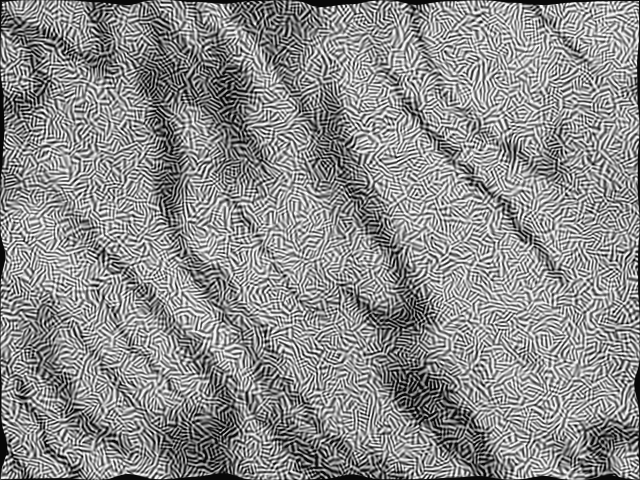
A WebGL 1 fragment shader for this texture:

```glsl
precision highp float;
// Fine grey fleck grain crossed by dark diagonal streaks, with a ragged black rim.
uniform vec2 u_resolution;

const float TAU = 6.28318;
const vec2 STREAK_DIR = vec2(0.64, -0.768);
const vec3 INK = vec3(0.03);
const vec3 PAPER = vec3(0.97);

vec2 hash2(vec2 p) {
  vec3 q = fract(p.xyx * vec3(0.1031, 0.1030, 0.0973));
  q += dot(q, q.yzx + 33.33);
  return fract((q.xx + q.yz) * q.zy);
}

float valueNoise(vec2 p) {
  vec2 cell = floor(p);
  vec2 f = fract(p);
  f = f * f * (3.0 - 2.0 * f);
  float low = mix(hash2(cell).x, hash2(cell + vec2(1.0, 0.0)).x, f.x);
  float high = mix(hash2(cell + vec2(0.0, 1.0)).x, hash2(cell + 1.0).x, f.x);
  return mix(low, high, f.y);
}

// Cellular grain: each cell scatters one short striped fleck at a random angle.
float fleckGrain(vec2 p, float falloff) {
  vec2 cell = floor(p);
  float total = 0.0;
  float energy = 0.0;
  for (int y = -1; y <= 1; y++) {
    for (int x = -1; x <= 1; x++) {
      vec2 id = cell + vec2(float(x), float(y));
      vec2 offset = p - id - hash2(id + 17.0);
      vec2 style = hash2(id + 171.0);
      float angle = TAU * style.x;
      float cycles = mix(1.1, 2.2, style.y);
      float phase = TAU * hash2(id + 319.0).x;
      float weight = exp(-falloff * dot(offset, offset));
      float stripe = dot(offset, vec2(cos(angle), sin(angle)));
      total += weight * cos(TAU * cycles * stripe + phase);
      energy += weight * weight;
    }
  }
  return total / sqrt(energy + 0.00001);
}

// Rotates into (across, along) streak axes, bent by layered sines.
vec2 streakSpace(vec2 p, float bend) {
  float along = dot(p, STREAK_DIR);
  float across = dot(p, vec2(-STREAK_DIR.y, STREAK_DIR.x));
  across += bend * (sin(along * 4.6 + 1.0) + 0.5 * sin(along * 11.0 + across * 7.0));
  return vec2(across, along);
}

// Long thin ridges, broken up by a slower mask.
float streakLayer(vec2 s, vec2 frequency, float width, float seed) {
  float n = valueNoise(s * frequency + seed);
  float ridge = 1.0 - smoothstep(0.0, width, abs(n - 0.5));
  float mask = valueNoise(s * vec2(6.0, 3.2) + seed + 41.0);
  return ridge * smoothstep(0.3, 0.62, mask);
}

// Distance from the canvas edge, less a wavy inset.
float rimDistance(vec2 p, vec2 size, float depth) {
  vec2 gap = min(p, size - p);
  float wave = valueNoise(p * 15.0 + 63.0);
  return min(gap.x, gap.y) - depth * wave * wave;
}

void main() {
  vec2 size = vec2(u_resolution.x / u_resolution.y, 1.0);
  vec2 p = gl_FragCoord.xy / u_resolution.y;

  // Dark streaks with crumbled sides
  vec2 s = streakSpace(p, 0.022);
  s.x += 0.024 * (valueNoise(p * 48.0 + 90.0) - 0.5);
  float streak = max(streakLayer(s, vec2(9.0, 1.9), 0.12, 30.0),
                     0.8 * streakLayer(s, vec2(13.0, 2.6), 0.11, 75.0));

  // Broad and patchy tone
  float broad = valueNoise(streakSpace(p, 0.02) * vec2(5.0, 2.5) + 120.0) - 0.5;
  float patchTone = valueNoise(p * 30.0 + 150.0) - 0.5;
  float tone = 0.63 + 0.12 * broad + 0.1 * patchTone - 0.34 * streak;

  // Fine flecks
  float contrast = 0.34 - 0.1 * patchTone;
  float value = tone + contrast * fleckGrain(p * 64.0 + 20.0, 3.0);

  // Black rim
  float rim = rimDistance(p, size, 0.016);
  value *= smoothstep(-0.001, 0.002, rim);

  gl_FragColor = vec4(mix(INK, PAPER, clamp(value, 0.0, 1.0)), 1.0);
}
```
